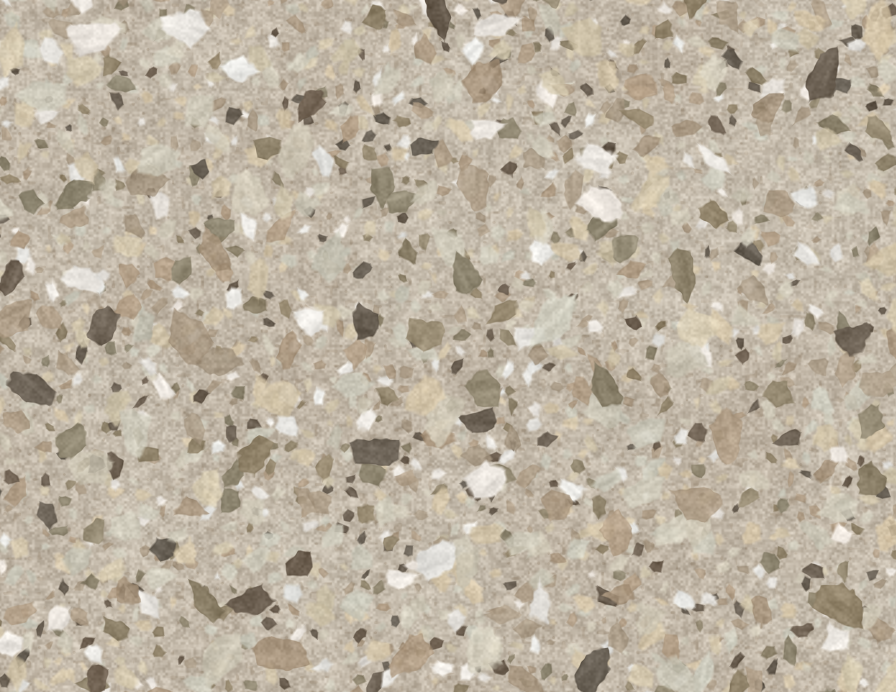
A Shadertoy shader for this texture:

```glsl
// Terrazzo: a sandy, speckled binder holding scattered angular stone chips.
// Chips are random convex polygons, one per jittered grid cell, painted in
// three layers from fine to coarse; value noise adds grain and streaks.

#define COARSE_CELL 0.083
#define MEDIUM_CELL 0.050
#define FINE_CELL   0.027
#define CHIP_SIZE   0.31
#define COVERAGE    0.74
#define GRAIN_FREQ  270.0
#define BINDER_GRAIN 0.21
#define CHIP_GRAIN  0.10
#define EDGE_SOFT   0.0016
#define BINDER_COLOR vec3(0.765, 0.725, 0.665)

const float TAU = 6.2831853;

float hash(vec2 p) {
    return fract(sin(dot(p, vec2(127.1, 311.7))) * 43758.5453);
}

float noise(vec2 p) {
    vec2 i = floor(p), f = fract(p);
    f = f * f * (3.0 - 2.0 * f);
    return mix(mix(hash(i), hash(i + vec2(1, 0)), f.x),
               mix(hash(i + vec2(0, 1)), hash(i + vec2(1, 1)), f.x), f.y);
}

mat2 rotation(float a) {
    float c = cos(a), s = sin(a);
    return mat2(c, s, -s, c);
}

// Stone kinds, from the rare dark ones to white quartz
vec3 stoneColor(float pick) {
    if (pick < 0.10) return vec3(0.42, 0.38, 0.33);  // dark brown
    if (pick < 0.26) return vec3(0.57, 0.53, 0.44);  // olive
    if (pick < 0.43) return vec3(0.67, 0.60, 0.51);  // tan
    if (pick < 0.63) return vec3(0.83, 0.78, 0.67);  // cream
    if (pick < 0.87) return vec3(0.81, 0.80, 0.74);  // pale grey
    return vec3(0.91, 0.90, 0.88);                   // white
}

// Distance to a convex polygon with jittered sides
float chipDistance(vec2 p, float radius, vec2 id) {
    float d = -1.0;
    for (int i = 0; i < 6; i++) {
        vec2 key = id + float(i) * vec2(3.7, 9.2);
        float a = (float(i) + 0.85 * hash(key)) * TAU / 6.0;
        float reach = radius * mix(0.60, 1.0, hash(key + 5.3));
        d = max(d, dot(p, vec2(cos(a), sin(a))) - reach);
    }
    return d;
}

// Paints one layer of chips over the base colour
vec3 paintChips(vec3 base, vec2 uv, float cell, float seed, float grain) {
    vec2 home = floor(uv / cell);
    float ragged = (noise(uv * 120.0 + seed) - 0.5) * 0.005;
    for (int y = -1; y <= 1; y++)
    for (int x = -1; x <= 1; x++) {
        vec2 id = home + vec2(x, y);
        vec2 key = id + seed;
        if (hash(key + 1.7) > COVERAGE) continue;

        // Place, turn and stretch the chip
        vec2 jitter = vec2(hash(key + 2.3), hash(key + 4.1));
        vec2 p = uv - (id + mix(vec2(0.1), vec2(0.9), jitter)) * cell;
        p = rotation(TAU * hash(key + 6.9)) * p;
        float stretch = mix(1.0, 1.55, hash(key + 8.3));
        p *= vec2(1.0 / stretch, sqrt(stretch));
        float radius = cell * CHIP_SIZE * mix(0.60, 1.28, hash(key + 10.7));
        float d = chipDistance(p, radius, key) + ragged * min(1.0, cell * 14.0);

        // Colour with mineral streaks, cloudy patches and a darker rim
        float pick = hash(key + 12.1);
        vec3 stone = stoneColor(pick);
        stone += 0.07 * (hash(key + 14.9) - 0.5);
        stone += vec3(0.03, 0.0, -0.02) * (hash(key + 16.3) - 0.4);
        stone += 0.09 * (noise(p * vec2(35.0, 130.0) + key) - 0.5);
        stone += 0.06 * (noise(p * 60.0 - key) - 0.5);
        stone -= 0.025 * smoothstep(-0.004, 0.0, d) * step(pick, 0.43);
        stone += CHIP_GRAIN * grain;

        // Pale stones melt into the binder, dark ones stay crisp
        float soft = EDGE_SOFT * (pick < 0.43 ? 1.0 : 1.8);
        soft = max(soft, 0.8 / iResolution.y);
        float opacity = mix(0.80, 1.0, step(pick, 0.26) + step(0.87, pick));
        base = mix(base, stone, opacity * smoothstep(soft, -soft, d));
    }
    return base;
}

void mainImage(out vec4 fragColor, in vec2 fragCoord) {
    vec2 uv = fragCoord / iResolution.y;

    // Two octaves of sandy grain, centred on zero
    float grain = 0.65 * noise(uv * GRAIN_FREQ)
                + 0.35 * noise(rotation(0.6) * uv * GRAIN_FREQ * 0.5) - 0.5;

    // Binder: speckle, warm flecks and faint broad clouds
    vec3 color = BINDER_COLOR + BINDER_GRAIN * grain * vec3(0.95, 1.0, 1.05);
    color += 0.07 * (noise(uv * 55.0 + 7.0) - 0.5);
    color += 0.04 * (noise(uv * 9.0) - 0.5) * vec3(0.8, 1.0, 1.1);
    color -= vec3(0.05, 0.06, 0.07) * smoothstep(0.72, 0.95, noise(uv * 140.0 + 31.0));

    color = paintChips(color, uv, FINE_CELL, 17.0, grain);
    color = paintChips(color, uv, MEDIUM_CELL, 53.0, grain);
    color = paintChips(color, uv, COARSE_CELL, 91.0, grain);

    fragColor = vec4(clamp(color, 0.0, 1.0), 1.0);
}
```
